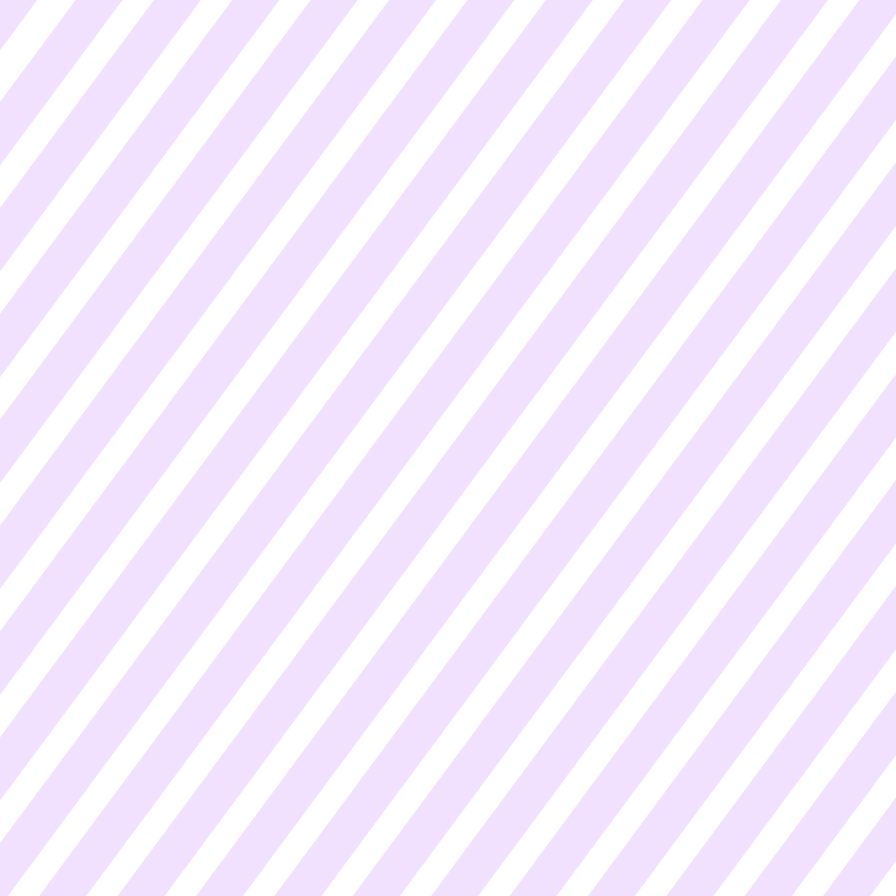
Give the GLSL for this pattern, as a WebGL 2 fragment shader.

```glsl
#version 300 es
precision highp float;
// Pale lilac diagonal stripes rising to the right on white.

uniform vec2 u_resolution;
out vec4 fragColor;

const vec3 LILAC = vec3(0.945, 0.880, 0.995);
const vec3 WHITE = vec3(1.0);
const vec2 REPEATS = vec2(11.43, 8.463);  // stripes across and down the canvas
const float STRIPE_CENTER = 0.263;        // phase of the first stripe, from the top left
const float STRIPE_WIDTH = 0.6;           // lilac share of one repeat
const float CORNER_TRIM = 0.088;          // the top left stripe is slimmer by this share
const float EDGE_SOFTNESS = 0.0011;       // half width of the edge blend, in canvas units

// Signed distance to the nearest stripe edge, positive inside the lilac.
float stripeDistance(vec2 uv) {
    float phase = dot(vec2(uv.x, 1.0 - uv.y), REPEATS) - STRIPE_CENTER + 0.5;
    float index = floor(phase);
    float offset = fract(phase) - 0.5;
    float halfWidth = 0.5 * STRIPE_WIDTH;

    // Only the stripe in the top left corner loses part of its lower edge.
    float trim = index < 0.5 ? CORNER_TRIM : 0.0;
    float inside = min(halfWidth + offset, halfWidth - trim - offset);
    return inside / length(REPEATS);
}

void main() {
    vec2 uv = gl_FragCoord.xy / u_resolution;
    float pixel = 1.0 / min(u_resolution.x, u_resolution.y);
    float blend = max(EDGE_SOFTNESS, 0.6 * pixel);
    float coverage = smoothstep(-blend, blend, stripeDistance(uv));
    fragColor = vec4(mix(WHITE, LILAC, coverage), 1.0);
}
```
